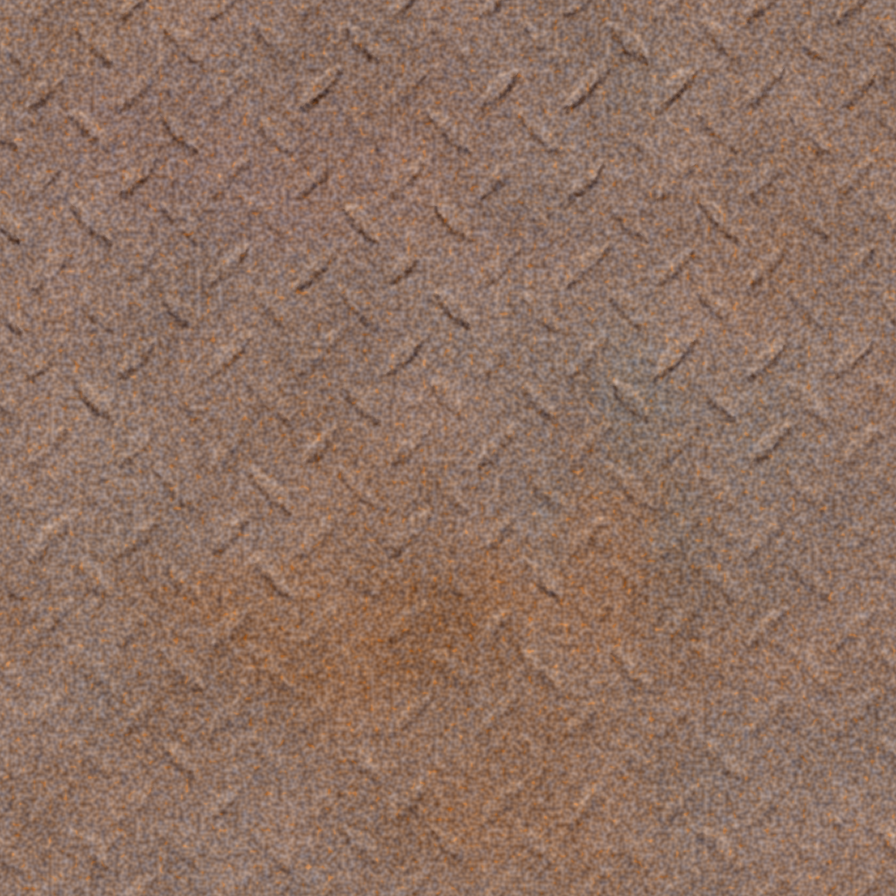
Reproduce this texture procedurally as a WebGL 1 fragment shader.

```glsl
precision highp float;
// Rusted steel tread plate: a 10 by 10 grid of raised lugs leaning alternately
// left and right. Lug heights are embossed by light from above, then
// gradient noise adds wear, broad rust stains and fine speckled grain.

uniform vec2 u_resolution;

const float REPEATS = 10.0;
const vec2 LEFT_LUG = vec2(0.03, 0.57);   // centre of "falling" lugs in a cell
const vec2 RIGHT_LUG = vec2(0.55, 0.06);  // centre of "rising" lugs in a cell

const vec3 STEEL = vec3(0.560, 0.454, 0.402);
const vec3 GREY = vec3(0.525, 0.462, 0.425);
const vec3 RUST = vec3(0.565, 0.400, 0.290);
const vec3 PLUM = vec3(0.535, 0.420, 0.400);
const vec3 SHADOW = vec3(0.300, 0.205, 0.165);
const vec3 GLINT = vec3(0.735, 0.610, 0.530);

vec2 hash2(vec2 p) {
  vec3 q = fract(p.xyx * vec3(0.1031, 0.1030, 0.0973));
  q += dot(q, q.yzx + 33.33);
  return fract((q.xx + q.yz) * q.zy);
}

float gradientDot(vec2 cell, vec2 offset) {
  float angle = 6.2832 * hash2(cell).x;
  return dot(vec2(cos(angle), sin(angle)), offset);
}

// Gradient noise, roughly -0.7 to 0.7
float noise(vec2 p) {
  vec2 i = floor(p), f = fract(p);
  vec2 w = f * f * f * (f * (f * 6.0 - 15.0) + 10.0);
  vec2 e = vec2(0.0, 1.0);
  float low = mix(gradientDot(i, f), gradientDot(i + e.yx, f - e.yx), w.x);
  float high = mix(gradientDot(i + e, f - e), gradientDot(i + e.yy, f - e.yy), w.x);
  return mix(low, high, w.y);
}

float fbm(vec2 p) {
  float sum = 0.0, amp = 1.0;
  for (int i = 0; i < 4; i++) {
    sum += amp * noise(p);
    p = p * 2.03 + 17.3;
    amp *= 0.55;
  }
  return sum;
}

// Height of a tapered, slightly bent lug; lean is -1 (falling) or 1 (rising)
float lugHeight(vec2 p, vec2 centre, float lean, float softness) {
  vec2 q = p - centre + 0.5;
  vec2 id = floor(q) + 40.0 * (lean + 2.0);
  vec2 shape = hash2(id), shift = hash2(id + 7.7) - 0.5;
  vec2 d = fract(q) - 0.5 - 0.06 * shift;
  float along = dot(d, vec2(0.7071, 0.7071 * lean));
  float across = dot(d, vec2(-0.7071 * lean, 0.7071));
  float halfLength = mix(0.31, 0.39, shape.x);
  float t = along / halfLength;
  across += (shape.y - 0.3) * 0.06 * (t * t - 0.4);
  float halfWidth = mix(0.065, 0.095, shape.y) * (1.0 - t * t);
  float inside = smoothstep(-softness, softness, halfWidth - abs(across));
  float ends = 1.0 - smoothstep(0.8, 1.0, abs(t));
  return inside * ends * mix(0.45, 1.0, hash2(id + 3.1).x);
}

float plateHeight(vec2 p, float softness) {
  return max(lugHeight(p, LEFT_LUG, -1.0, softness),
             lugHeight(p, RIGHT_LUG, 1.0, softness));
}

// Soft round patch, 1 at its centre
float stain(vec2 p, vec2 centre, vec2 size) {
  vec2 d = (p - centre) / size;
  return exp(-dot(d, d));
}

vec3 plateColour(vec2 uv) {
  vec2 ragged = uv + 0.12 * vec2(fbm(uv * 5.0), fbm(uv * 5.0 + 31.0));
  float patches = fbm(uv * 4.0 + 9.0);
  float rust = 0.85 * stain(ragged, vec2(0.42, 0.30), vec2(0.30, 0.10))
             + 0.45 * stain(ragged, vec2(0.60, 0.10), vec2(0.20, 0.14));
  float grey = stain(ragged, vec2(0.72, 0.46), vec2(0.14, 0.11));
  float plum = stain(ragged, vec2(0.28, 0.82), vec2(0.30, 0.14));
  vec3 colour = mix(STEEL, PLUM, 0.5 * plum);
  colour = mix(colour, GREY, clamp(grey + 0.5 * patches, 0.0, 0.9));
  colour = mix(colour, RUST, clamp(rust - 0.5 * patches, 0.0, 0.9));
  return colour * (1.0 + 0.09 * fbm(uv * 7.0 + 50.0));
}

void main() {
  vec2 uv = gl_FragCoord.xy / u_resolution;

  // Lugs, with rough outlines and more wear toward the bottom
  vec2 rough = vec2(fbm(uv * 55.0), fbm(uv * 55.0 + 80.0));
  vec2 p = uv * REPEATS + 0.035 * rough;
  float softness = mix(0.055, 0.035, smoothstep(0.2, 0.7, uv.y));
  float height = plateHeight(p, softness);
  float relief = height - plateHeight(p + vec2(0.0, 0.075), softness);
  float wear = clamp(0.75 + 0.8 * fbm(uv * 24.0 + 12.0), 0.2, 1.2);
  float depth = mix(0.55, 0.85, smoothstep(0.15, 0.75, uv.y));

  vec3 colour = plateColour(uv);
  colour = mix(colour, GLINT, clamp(0.42 * max(relief, 0.0) + 0.24 * height, 0.0, 0.6) * wear);
  colour = mix(colour, SHADOW, clamp(max(-relief, 0.0) * depth * wear, 0.0, 0.8));

  // Grain: brightness speckle, then warm and cool flecks
  float speckle = noise(uv * 210.0) + 0.7 * noise(uv * 120.0 + 5.0) + 0.4 * noise(uv * 60.0);
  float fleck = noise(uv * 170.0 + 300.0) + 0.6 * noise(uv * 75.0 + 400.0);
  colour += 0.15 * speckle;
  colour += vec3(0.055, -0.005, -0.075) * fleck;
  colour += vec3(0.10, 0.02, -0.05) * smoothstep(0.35, 0.75, fleck);
  gl_FragColor = vec4(clamp(colour, 0.0, 1.0), 1.0);
}
```
